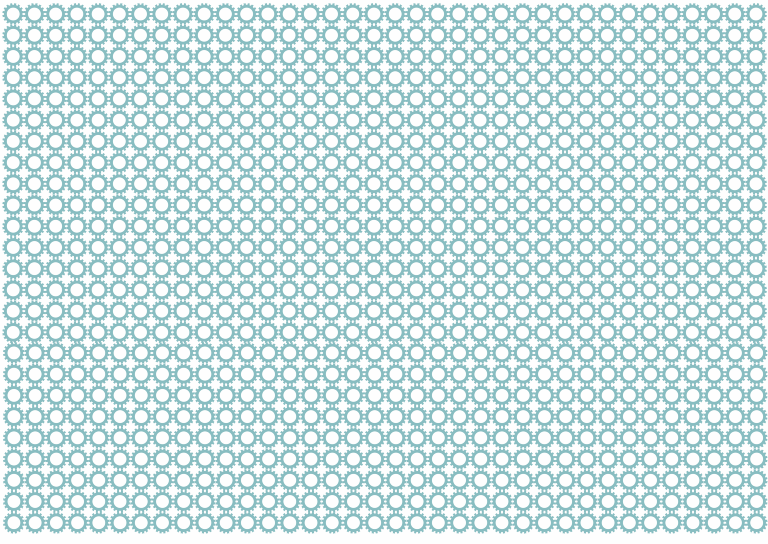
This pattern is drawn by a Shadertoy shader. Its source:

```glsl
const float PITCH = 0.03901;
const float TEETH = 16.0;

// Signed distance to a gear ring, in units of the grid pitch
float gear(vec2 p) {
    float r = length(p);
    float stepAngle = 6.2831853 / TEETH;
    float a = mod(atan(p.y, p.x), stepAngle) - 0.5 * stepAngle;
    vec2 q = r * vec2(cos(a), sin(a));
    float tooth = max(abs(q.y) - 0.048 + 0.15 * (q.x - 0.47), q.x - 0.51);
    tooth = max(tooth, 0.36 - q.x);
    return max(min(r - 0.437, tooth), 0.302 - r);
}

// Finite block of gears, counted rightwards and downwards from its first centre
float gearBlock(vec2 p, vec2 first, vec2 count) {
    vec2 g = (p - first) / PITCH;
    return gear(g - clamp(round(g), vec2(0.0), count - 1.0));
}

void mainImage(out vec4 fragColor, in vec2 fragCoord) {
    vec2 p = vec2(fragCoord.x, iResolution.y - fragCoord.y) / iResolution.y;

    // Two stacked blocks meet at a slightly tight, offset seam
    float upper = gearBlock(p, vec2(0.0243, 0.0258), vec2(36.0, 16.0));
    float lower = gearBlock(p, vec2(0.0256, 0.6488), vec2(36.0, 9.0));
    float d = min(upper, lower);

    float halfPixel = 0.6 / (iResolution.y * PITCH);
    float ink = 1.0 - smoothstep(-halfPixel, halfPixel, d);
    vec3 paper = vec3(0.995);
    vec3 teal = vec3(0.535, 0.742, 0.755);
    fragColor = vec4(mix(paper, teal, ink), 1.0);
}
```
